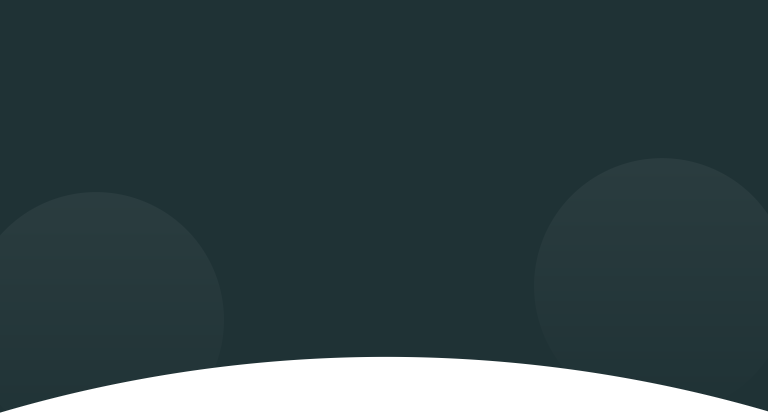
Write a WebGL 2 fragment shader that draws this background.

```glsl
#version 300 es
precision highp float;

#define BASE_COLOR vec3(0.122, 0.196, 0.208)
#define HILL_COLOR vec3(1.0)
#define DISC_RADIUS 0.309
#define DISC_LEFT vec2(0.232, 0.227)
#define DISC_RIGHT vec2(1.599, 0.309)
#define DISC_GLOW 0.05
#define HILL_TOP vec2(0.933, 0.138)
#define HILL_RADIUS 3.297

uniform vec2 u_resolution;
out vec4 fragColor;

float circleDistance(vec2 p, vec2 center, float radius) {
    return length(p - center) - radius;
}

// Antialiased coverage of a shape, one pixel wide
float coverage(float signedDistance) {
    return clamp(0.5 - signedDistance * u_resolution.y, 0.0, 1.0);
}

// Translucent white disc, brightest at its top and clear at its bottom
float discOpacity(vec2 p, vec2 center) {
    float fade = clamp((p.y - center.y) / (2.0 * DISC_RADIUS) + 0.5, 0.0, 1.0);
    return DISC_GLOW * fade * coverage(circleDistance(p, center, DISC_RADIUS));
}

void main() {
    // Canvas height is one unit
    vec2 p = gl_FragCoord.xy / u_resolution.y;
    vec3 color = BASE_COLOR;

    // Faint discs
    color = mix(color, vec3(1.0), discOpacity(p, DISC_LEFT));
    color = mix(color, vec3(1.0), discOpacity(p, DISC_RIGHT));

    // Wide curved hill along the lower edge
    vec2 hillCenter = HILL_TOP - vec2(0.0, HILL_RADIUS);
    color = mix(color, HILL_COLOR, coverage(circleDistance(p, hillCenter, HILL_RADIUS)));

    fragColor = vec4(color, 1.0);
}
```
